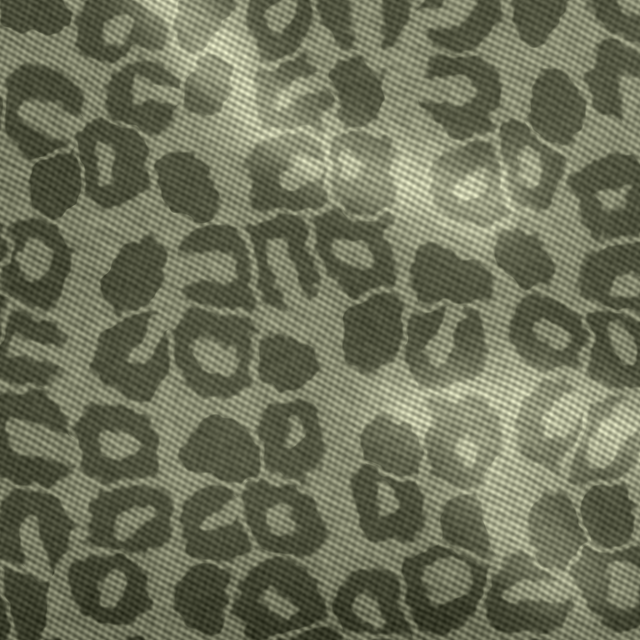
This texture is drawn by a WebGL 1 fragment shader. Its source:

```glsl
precision highp float;
// Olive twill cloth printed with leopard rosettes, crossed by soft bright folds.
uniform vec2 u_resolution;

#define SPOT_CELLS 7.7
#define SPOT_JITTER 0.5
#define SPOT_GAP 0.10
#define EDGE_SOFTNESS 0.07
#define TWILL_LINES 88.0
#define TWILL_SLOPE 0.56
#define TWILL_DEPTH 0.125
#define GROUND_LIGHT 0.505
#define INK_LIGHT 0.295
#define FOLD_GLOW 0.22

float hash(vec2 p) {
  return fract(sin(dot(p, vec2(127.1, 311.7))) * 43758.545);
}

vec2 hash2(vec2 p) {
  return vec2(hash(p), hash(p + 37.3));
}

float noise(vec2 p) {
  vec2 i = floor(p), f = fract(p);
  f = f * f * (3.0 - 2.0 * f);
  return mix(mix(hash(i), hash(i + vec2(1.0, 0.0)), f.x),
             mix(hash(i + vec2(0.0, 1.0)), hash(i + 1.0), f.x), f.y);
}

float fbm(vec2 p) {
  return 0.55 * noise(p) + 0.3 * noise(p * 2.1 + 7.0) + 0.15 * noise(p * 4.3 + 19.0);
}

vec2 direction(float angle) {
  return vec2(cos(angle), sin(angle));
}

float segmentDistance(vec2 p, vec2 a, vec2 b) {
  vec2 ab = b - a;
  return length(p - a - ab * clamp(dot(p - a, ab) / dot(ab, ab), 0.0, 1.0));
}

// Ink coverage: packed ellipses, most with a hole that may open to one side
float rosettes(vec2 uv) {
  vec2 wobble = vec2(fbm(uv * 18.0), fbm(uv * 18.0 + 50.0)) - 0.5;
  vec2 rough = vec2(noise(uv * 85.0), noise(uv * 85.0 + 30.0)) - 0.5;
  vec2 p = (uv + 0.045 * wobble + 0.007 * rough) * SPOT_CELLS;
  vec2 home = floor(p);
  float nearest = 9.0, second = 9.0, hole = 9.0;
  for (int y = -1; y <= 1; y++) {
    for (int x = -1; x <= 1; x++) {
      vec2 cell = home + vec2(float(x), float(y));
      vec2 center = cell + 0.5 + SPOT_JITTER * (hash2(cell) - 0.5);
      vec2 kind = hash2(cell + 91.0);
      vec2 axis = direction(1.9 + 2.2 * (hash(cell + 13.0) - 0.5));
      vec2 q = p - center;
      q = vec2(dot(q, axis), dot(q, vec2(-axis.y, axis.x)));
      float solid = step(kind.x, 0.27);
      q /= mix(vec2(0.56, 0.47), vec2(0.48, 0.33), solid) * (0.92 + 0.16 * kind.y);
      float d = length(q);
      if (d < nearest) {
        second = nearest;
        nearest = d;
        vec2 opening = direction(6.283 * hash(cell + 5.0));
        float reach = mix(0.22, 1.3, step(0.66, kind.x));
        hole = segmentDistance(q, -0.1 * opening, reach * opening)
             - 0.21 - 0.13 * kind.y + solid * 3.0;
      } else {
        second = min(second, d);
      }
    }
  }
  float body = min(1.0 - nearest, 0.6 * (second - nearest) - SPOT_GAP);
  return smoothstep(-EDGE_SOFTNESS, EDGE_SOFTNESS, min(body, hole));
}

// Bright creases: one across the top, two fanning out at lower right
float folds(vec2 uv) {
  vec2 p = uv + 0.09 * (vec2(fbm(uv * 5.0), fbm(uv * 5.0 + 23.0)) - 0.5);
  float top = segmentDistance(p, vec2(0.24, 1.02), vec2(0.47, 0.77));
  top = min(top, segmentDistance(p, vec2(0.47, 0.77), vec2(0.76, 0.69)));
  float side = segmentDistance(p, vec2(0.66, 0.37), vec2(1.05, 0.31));
  float low = segmentDistance(p, vec2(0.76, 0.26), vec2(0.88, 0.11));
  vec3 glow = exp(-pow(vec3(top, side, low) / vec3(0.065, 0.075, 0.07), vec3(2.0)));
  return clamp(glow.x + glow.y + 0.65 * glow.z, 0.0, 1.15);
}

// Slanted ribs broken into stitches, roughly -1 to 1
float twill(vec2 uv, float fold) {
  float bend = 0.028 * noise(uv * 3.5) + 0.004 * noise(uv * 16.0);
  float rib = (uv.y + TWILL_SLOPE * uv.x + bend) * TWILL_LINES;
  float stitch = (uv.x - 0.3 * uv.y + 0.5 * bend) * TWILL_LINES * 1.05;
  float weave = 0.8 * sin(6.283 * rib) + 0.3 * sin(6.283 * stitch);
  float yarn = noise(vec2(rib * 1.6, stitch * 0.7)) - 0.5;
  return (weave + 0.75 * yarn) * (0.9 + 0.3 * fold);
}

void main() {
  vec2 uv = gl_FragCoord.xy / u_resolution;
  float fold = folds(uv);
  float ink = rosettes(uv);

  // Print fades on the folds; ribs show less in the ink
  float light = mix(GROUND_LIGHT, INK_LIGHT + 0.05 * fold, ink) + FOLD_GLOW * fold;
  light += TWILL_DEPTH * mix(1.0, 0.55 + 0.25 * fold, ink) * twill(uv, fold);

  // Broad shading and fine lint
  light += 0.12 * (fbm(uv * 3.0 + 4.0) - 0.5);
  light -= 0.06 * smoothstep(0.2, 0.0, uv.y);
  light += 0.05 * (noise(uv * 240.0) - 0.5);

  vec3 olive = vec3(light, light + 0.012, light * 0.9 - 0.035);
  gl_FragColor = vec4(clamp(olive, 0.0, 1.0), 1.0);
}
```
